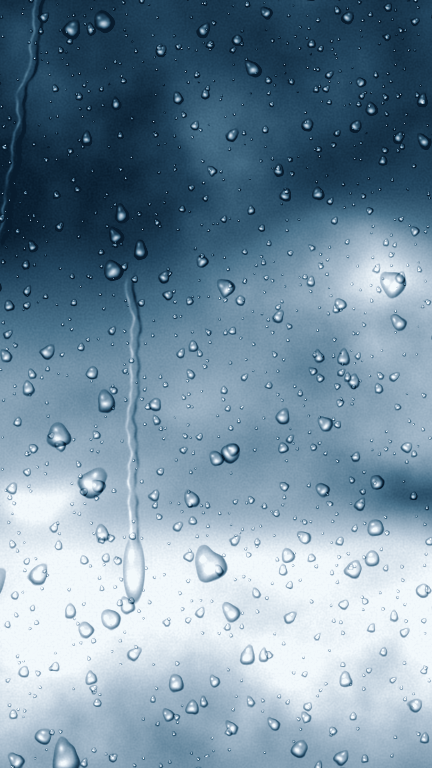
This texture is drawn by a WebGL 2 fragment shader. Its source:

```glsl
#version 300 es
precision highp float;
uniform vec2 u_resolution;
out vec4 fragColor;

vec2 hash2(vec2 p) {
  vec3 q = fract(p.xyx * vec3(0.1031, 0.1030, 0.0973));
  q += dot(q, q.yzx + 33.33);
  return fract((q.xx + q.yz) * q.zy);
}

float gradientNoise(vec2 p) {
  vec2 i = floor(p), f = p - i;
  vec2 u = f * f * f * (f * (f * 6.0 - 15.0) + 10.0);
  vec2 e = vec2(0.0, 1.0);
  float a = dot(hash2(i) * 2.0 - 1.0, f);
  float b = dot(hash2(i + e.yx) * 2.0 - 1.0, f - e.yx);
  float c = dot(hash2(i + e.xy) * 2.0 - 1.0, f - e.xy);
  float d = dot(hash2(i + e.yy) * 2.0 - 1.0, f - e.yy);
  return mix(mix(a, b, u.x), mix(c, d, u.x), u.y);
}

float fbm(vec2 p) {
  float sum = 0.0, amp = 0.6;
  for (int i = 0; i < 5; i++) {
    sum += amp * gradientNoise(p);
    p = mat2(1.6, 1.2, -1.2, 1.6) * p + 7.3;
    amp *= 0.48;
  }
  return sum;
}

float glow(vec2 p, vec2 center, vec2 size) {
  vec2 d = (p - center) / size;
  return exp(-dot(d, d));
}

// Blurred sky: bright horizon band, dark upper clouds, a gap of light
float sky(vec2 p) {
  float n = fbm(p * 3.2 + 11.0);
  vec2 q = p + 0.16 * vec2(fbm(p * 4.0 + 31.0), n);
  float v = q.y / 1.778;
  float t = 0.6 + 0.42 * smoothstep(0.0, 0.19, v);
  t -= 0.42 * smoothstep(0.26, 0.36, v);
  t -= 0.46 * smoothstep(0.47, 0.72, v);
  t += 0.75 * glow(q, vec2(0.88, 1.13), vec2(0.24, 0.14));
  t += 0.42 * glow(q, vec2(0.1, 0.63), vec2(0.16, 0.07));
  t += 0.22 * glow(q, vec2(0.5, 1.45), vec2(0.13, 0.22));
  t -= 0.35 * glow(q, vec2(1.0, 0.64), vec2(0.16, 0.1));
  t -= 0.15 * glow(q, vec2(0.05, 1.32), vec2(0.25, 0.2));
  return t + n * 0.42;
}

// Wavy water trail with a lit and a shaded side
float trail(vec2 p, float x, float low, float high) {
  float d = p.x - x - 0.022 * gradientNoise(vec2(x * 9.0, p.y * 13.0));
  float w = 0.008 + 0.008 * gradientNoise(vec2(3.0, p.y * 35.0));
  float span = smoothstep(low, low + 0.04, p.y) * (1.0 - smoothstep(high - 0.06, high, p.y));
  float lit = exp(-pow((d + w) / 0.0035, 2.0));
  float shade = exp(-pow((d - w) / 0.004, 2.0));
  return span * (0.25 * lit - 0.25 * shade) * (0.8 + gradientNoise(p * 40.0));
}

// Lens shading inside a drop of unit radius
float shadeDrop(float tone, vec2 d, float e) {
  float body = tone * 0.86 + 0.06;
  body -= 0.5 * smoothstep(0.5, 1.0, e) * (0.65 - 0.4 * d.y + 0.2 * d.x);
  body += (0.75 - 0.5 * tone) * glow(d, vec2(-0.15, -0.3), vec2(0.5, 0.32));
  return body + 0.35 * glow(d, vec2(-0.25, 0.4), vec2(0.25, 0.2));
}

// Scattered drops, one at most per cell
float drops(vec2 p, float tone, float cell, float radius, float density, float seed) {
  vec2 home = floor(p / cell);
  for (int k = 0; k < 9; k++) {
    vec2 id = home + vec2(k % 3 - 1, k / 3 - 1);
    vec2 a = hash2(id + seed), b = hash2(id + seed + 57.0);
    if (b.x > density) continue;
    vec2 c = (id + 0.08 + 0.84 * a) * cell;
    float r = radius * mix(0.55, 1.15, fract(a.x * 7.0 + b.y * 5.0)) * mix(1.15, 0.8, c.y / 1.778);
    vec2 d = (p - c) / r;
    if (dot(d, d) > 9.0) continue;
    float turn = (b.y - 0.5) * 1.9;
    vec2 s = mat2(cos(turn), -sin(turn), sin(turn), cos(turn)) * d;
    s.x *= 1.1 + 0.28 * clamp(s.y, -1.0, 1.4);
    s.y *= mix(0.68, 1.05, a.y);
    s += 0.25 * gradientNoise(d * 0.9 + id * 3.7);
    float e = length(s), soft = 0.0022 / r;
    float cover = 1.0 - smoothstep(1.0 - soft, 1.0 + soft, e);
    tone = mix(tone, shadeDrop(tone, s, e), cover);
  }
  return tone;
}

vec3 palette(float t) {
  vec3 c = mix(vec3(0.03, 0.11, 0.18), vec3(0.13, 0.27, 0.37), clamp(t * 5.0, 0.0, 1.0));
  c = mix(c, vec3(0.29, 0.45, 0.55), clamp(t * 5.0 - 1.0, 0.0, 1.0));
  c = mix(c, vec3(0.51, 0.62, 0.70), clamp(t * 5.0 - 2.0, 0.0, 1.0));
  c = mix(c, vec3(0.71, 0.78, 0.84), clamp(t * 5.0 - 3.0, 0.0, 1.0));
  return mix(c, vec3(0.95, 0.975, 0.99), clamp(t * 5.0 - 4.0, 0.0, 1.0));
}

void main() {
  vec2 p = gl_FragCoord.xy / u_resolution.x;
  float tone = clamp(sky(p), 0.02, 1.0);
  tone += trail(p, 0.31, 0.5, 1.16) + trail(p, 0.09 - 0.16 * (1.77 - p.y), 1.2, 1.9);

  // Long drop at the foot of the trail
  vec2 d = (p - vec2(0.31, 0.46)) / vec2(0.026, 0.08);
  float e = length(d);
  tone = mix(tone, shadeDrop(tone, d, e), 0.7 * (1.0 - smoothstep(0.9, 1.05, e)));

  // Rain from mist to heavy beads
  float fill = mix(0.55, 1.1, p.y / 1.778);
  tone = drops(p, tone, 0.025, 0.0036, 0.32 * fill, 5.0);
  tone = drops(p, tone, 0.05, 0.0085, 0.5 * fill, 119.0);
  tone = drops(p, tone, 0.085, 0.0155, 0.48, 233.0);
  tone = drops(p, tone, 0.2, 0.031, 0.42, 347.0);

  tone += 0.05 * gradientNoise(p * 190.0);
  fragColor = vec4(palette(tone), 1.0);
}
```
